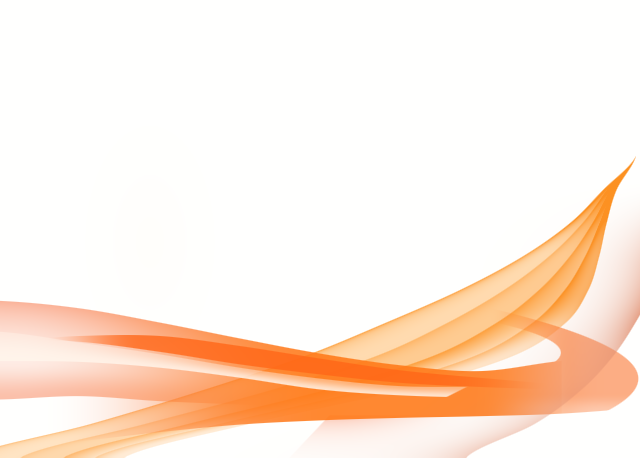
This background is drawn by a WebGL 2 fragment shader. Its source:

```glsl
#version 300 es
precision highp float;
// Translucent orange ribbons and a folded wing sweeping over a white ground.
// Smooth splines bound each layer; soft falloffs shade the folds, and the
// layers are blended from back to front.

uniform vec2 u_resolution;
out vec4 fragColor;

// The canvas is divided into this grid of design units, with y running down.
const vec2 GRID = vec2(768.0, 548.0);
const float WING_TIP = 187.0;
const float ROW_STEP = 40.0;
const float COLUMN_STEP = 96.0;

const vec3 PAPER = vec3(1.0, 1.0, 0.995);
const vec3 PEACH = vec3(1.0, 0.89, 0.75);
const vec3 AMBER = vec3(0.99, 0.57, 0.13);
const vec3 CORAL = vec3(0.97, 0.52, 0.36);
const vec3 ORANGE = vec3(1.0, 0.48, 0.10);
const vec3 FLAME = vec3(1.0, 0.40, 0.09);
const vec3 ROSE = vec3(0.88, 0.56, 0.44);
const vec3 CREAM = vec3(1.0, 0.96, 0.92);

// Edges given as x for evenly spaced rows, starting at the wing tip.
const float WING_LEFT[10] = float[](763., 724., 684., 627., 552., 461., 363., 243., 110., -40.);
const float WING_RIGHT[10] = float[](763., 740., 728., 719., 706., 678., 613., 480., 300., 150.);
const float VEIL_EDGE[10] = float[](815., 812., 806., 797., 783., 762., 735., 697., 642., 560.);

// Edges given as y for evenly spaced columns, starting at the left side.
const float RIBBON_TOP[10] = float[](360., 369., 386., 405., 423., 437., 444., 432., 425., 420.);
const float RIBBON_BASE[10] = float[](538., 528., 517., 508., 503., 500., 498., 495., 488., 480.);
const float BAND_TOP[10] = float[](408., 402., 402., 414., 429., 443., 452., 460., 466., 470.);
const float BAND_BASE[10] = float[](406., 409., 421., 436., 448., 458., 463., 466., 468., 470.);
const float SLIT_TOP[10] = float[](397., 410., 424., 440., 453., 462., 463., 466., 468., 470.);
const float SLIT_BASE[10] = float[](432., 433., 440., 452., 466., 473., 475., 470., 468., 470.);
const float LOWER_FOLD[10] = float[](478., 474., 480., 484., 488., 492., 498., 500., 500., 500.);

// Catmull-Rom curve through ten evenly spaced knots.
float spline(float t, float k[10]) {
  t = clamp(t, 0.0, 8.999);
  int i = int(t);
  float f = t - float(i);
  float a = k[max(i - 1, 0)], b = k[i], c = k[i + 1], d = k[min(i + 2, 9)];
  return b + 0.5 * f * (c - a + f * (2.0 * a - 5.0 * b + 4.0 * c - d
       + f * (3.0 * (b - c) + d - a)));
}

// Antialiased coverage, one where d is positive.
float cover(float d) {
  return clamp(0.5 + d / max(fwidth(d), 1e-4), 0.0, 1.0);
}

vec3 paintWing(vec3 base, vec2 p, float row) {
  float left = spline(row, WING_LEFT);
  float right = spline(row, WING_RIGHT);
  float s = (p.x - left) / max(right - left, 1.0);
  float shape = cover(p.x - left) * cover(right - p.x) * cover(p.y - WING_TIP);

  // Each fold starts dark and fades towards the next one.
  float tone = 0.06 + 0.25 * smoothstep(0.2, 0.8, s);
  for (int i = 0; i < 4; i++) {
    float n = float(i);
    float d = s - 0.38 * n + 0.036 * n * n;
    tone += cover(d) * (0.38 + 0.08 * n) * exp(-max(d, 0.0) * 9.0);
  }
  tone += 0.5 * exp(-abs(p.x - left) / 4.0) + 0.25 * exp(-abs(right - p.x) / 4.0);
  tone += 0.75 * smoothstep(310.0, 205.0, p.y);
  float fade = 1.0 - 0.65 * smoothstep(0.6, 1.0, s) * smoothstep(350.0, 425.0, p.y);
  fade *= mix(1.0, 0.75, smoothstep(450.0, 530.0, p.y));
  return mix(base, mix(PEACH, AMBER, clamp(tone, 0.0, 1.0)), shape * fade);
}

vec3 paintRibbon(vec3 base, vec2 p) {
  float column = p.x / COLUMN_STEP;
  float top = spline(column, RIBBON_TOP);
  float slitTop = spline(column, SLIT_TOP);
  float slitBase = spline(column, SLIT_BASE);
  float fold = spline(column, LOWER_FOLD);
  float rich = smoothstep(20.0, 400.0, p.x);

  // Rounded loop at the right with an open pocket inside it.
  float loopShape = cover(766.0 - 0.025 * pow(abs(p.y - 453.0), 2.0) - p.x);
  float pocket = cover(673.0 - 0.06 * pow(abs(p.y - 422.0), 2.0) - p.x);
  float strand = smoothstep(585.0, 690.0, p.x) * (1.0 - pocket);
  float body = mix(strand, 1.0, cover(p.y - top) * cover(674.0 - p.x));
  float shape = body * mix(1.0, loopShape, step(580.0, p.x));
  shape *= cover(spline(column, RIBBON_BASE) - p.y);

  // Pale veils at the left grow into solid orange in the middle.
  float upper = 0.62 * exp(-max(p.y - top, 0.0) / 45.0);
  float lower = mix(0.16, 0.52, smoothstep(slitBase, fold, p.y));
  float alpha = mix(mix(upper, lower, cover(p.y - slitBase)), 0.9, rich);
  alpha *= mix(1.0, smoothstep(50.0, 320.0, p.x), cover(p.y - fold));
  alpha *= 1.0 - 0.28 * smoothstep(560.0, 730.0, p.x);
  alpha *= 1.0 - 0.35 * smoothstep(470.0, 494.0, p.y) * smoothstep(580.0, 720.0, p.x);
  vec3 tint = mix(CORAL, ORANGE, rich);
  tint = mix(tint, CORAL, 0.6 * smoothstep(580.0, 720.0, p.x));
  vec3 color = mix(base, tint, shape * alpha);

  // Deep band above a bright slit.
  float band = cover(p.y - spline(column, BAND_TOP)) * cover(spline(column, BAND_BASE) - p.y);
  band *= smoothstep(50.0, 170.0, p.x) * smoothstep(660.0, 520.0, p.x);
  color = mix(color, FLAME, 0.8 * band);
  float slit = cover(p.y - slitTop) * cover(slitBase - p.y);
  slit *= cover(560.0 - 2.0 * (p.y - 463.0) - p.x);
  float sheen = mix(0.5, 1.0, smoothstep(slitTop, slitBase, p.y));
  return mix(color, CREAM, 0.85 * slit * sheen);
}

void main() {
  vec2 uv = gl_FragCoord.xy / u_resolution;
  vec2 p = vec2(uv.x, 1.0 - uv.y) * GRID;
  float row = (p.y - WING_TIP) / ROW_STEP;

  // White ground with a barely warm glow.
  float warmth = exp(-dot((p - vec2(180.0, 290.0)) / vec2(50.0, 90.0),
                          (p - vec2(180.0, 290.0)) / vec2(50.0, 90.0)));
  vec3 color = mix(PAPER, PEACH, 0.04 * warmth);

  // Small pale fin under the ribbon.
  float fin = cover(p.x - 385.0 + 0.95 * (p.y - 508.0)) * cover(p.y - 497.0);
  fin *= smoothstep(570.0, 390.0, p.x) * exp(-max(p.y - 500.0, 0.0) / 18.0);
  color = mix(color, CORAL, 0.42 * fin);

  color = paintWing(color, p, row);
  color = paintRibbon(color, p);

  // Rose veil, sharp on its outer edge and soft on the inner one.
  float depth = spline(row, VEIL_EDGE) - p.x;
  float low = smoothstep(370.0, 460.0, p.y);
  float veil = cover(depth) * exp(-max(depth, 0.0) / mix(34.0, 50.0, low));
  veil *= smoothstep(215.0, 320.0, p.y) * mix(0.85, 0.42, low);
  fragColor = vec4(mix(color, ROSE, veil), 1.0);
}
```
